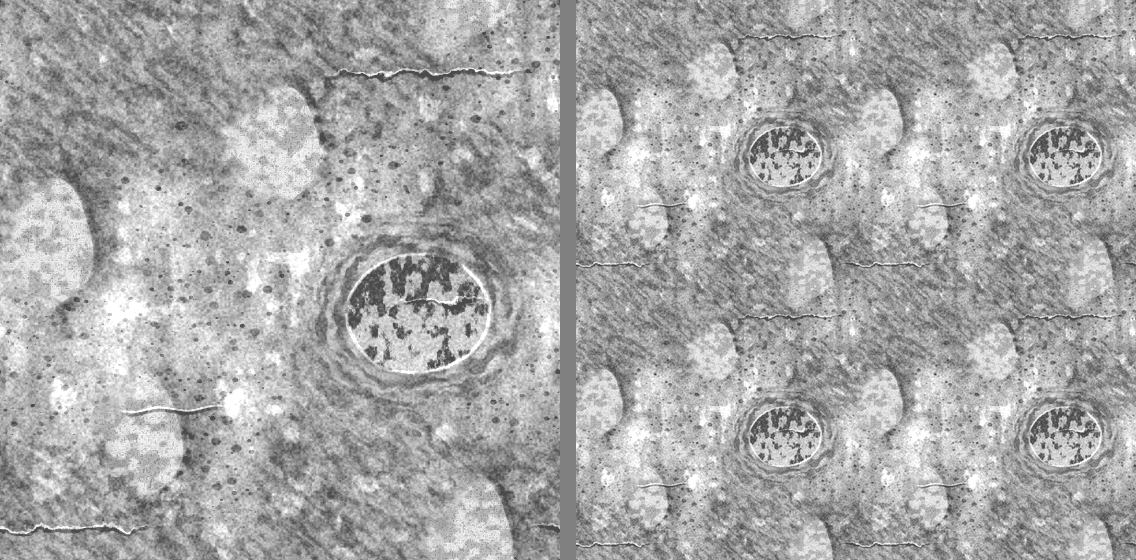
Left, the tile; right, the same tile 2 across and 2 down.
Reproduce this texture procedurally as a three.js fragment shader.

```glsl
// Tileable weathered grey bark: pale scars, damp rough patches, pitted spots and one swirling knot.
varying vec2 vUv;

const float TAU = 6.2831853;
const float SOOT = 0.33;
const float ASH = 0.70;
const float CHALK = 0.95;
const vec2 KNOT_CENTRE = vec2(0.745, 0.44);
const vec2 KNOT_RADII = vec2(0.135, 0.112);

float hash(vec2 p) {
  vec3 q = fract(vec3(p.xyx) * 0.1031);
  q += dot(q, q.yzx + 33.33);
  return fract((q.x + q.y) * q.z);
}

// Value noise that wraps after a whole number of cells.
float noise(vec2 p, vec2 period) {
  vec2 i = floor(p);
  vec2 f = fract(p);
  f = f * f * (3.0 - 2.0 * f);
  vec2 a = mod(i, period);
  vec2 b = mod(i + 1.0, period);
  return mix(mix(hash(a), hash(vec2(b.x, a.y)), f.x),
             mix(hash(vec2(a.x, b.y)), hash(b), f.x), f.y);
}

float layered(vec2 uv, vec2 cells) {
  float sum = 0.0;
  float weight = 0.52;
  for (int i = 0; i < 5; i++) {
    sum += weight * noise(uv * cells, cells);
    cells *= 2.0;
    weight *= 0.5;
  }
  return sum;
}

// Shortest offset between two points on the repeating tile.
vec2 wrapOffset(vec2 uv, vec2 centre) {
  return fract(uv - centre + 0.5) - 0.5;
}

// Cellular spots with random size, place and strength.
float spots(vec2 uv, float cells, float share, float ragged) {
  vec2 p = uv * cells;
  float cover = 0.0;
  for (int y = -1; y <= 1; y++) {
    for (int x = -1; x <= 1; x++) {
      vec2 cell = floor(p) + vec2(float(x), float(y));
      vec2 id = mod(cell, cells);
      vec2 d = p - cell - vec2(hash(id + 11.0), hash(id + 47.0));
      float radius = mix(0.08, 0.32, pow(hash(id + 83.0), 2.0));
      float edge = length(d * vec2(0.9, 1.15)) + 0.22 * (ragged - 0.5);
      float strength = step(hash(id + 5.0), share) * mix(0.3, 1.0, hash(id + 29.0));
      cover = max(cover, strength * (1.0 - smoothstep(radius - 0.07, radius + 0.05, edge)));
    }
  }
  return cover;
}

// Lit upper lip and dark lower lip of a wavering horizontal crack.
float crack(vec2 uv, vec2 centre, float halfLength, float waver) {
  vec2 d = wrapOffset(uv, centre);
  float y = d.y + 0.004 * sin(d.x * 62.0) + 0.025 * (waver - 0.5);
  float fade = 1.0 - smoothstep(0.5, 1.0, abs(d.x) / halfLength);
  float lit = 1.0 - smoothstep(0.0008, 0.0028, abs(y));
  float shade = 1.0 - smoothstep(0.001, 0.005, abs(y + 0.005));
  return fade * (0.3 * lit - 0.3 * shade);
}

// Pale scar, crisp on its right side and ragged on its left: x = cover, y = rim shade.
vec2 scar(vec2 uv, vec2 centre, vec2 radii, float ragged) {
  vec2 d = wrapOffset(uv, centre) / radii;
  float r = length(d) + 0.04 * sin(d.y * 5.0);
  float right = smoothstep(-0.1, 0.5, d.x);
  float soft = mix(0.5, 0.03, right);
  float cover = 1.0 - smoothstep(1.0 - soft, 1.0, r + (1.0 - right) * 1.3 * (ragged - 0.5));
  float rim = right * exp(-7.0 * abs(r - 1.08)) * smoothstep(0.98, 1.03, r);
  return vec2(cover, rim);
}

void main() {
  vec2 uv = vUv;
  float grain = 0.6 * noise(uv * 256.0, vec2(256.0)) + 0.4 * noise(uv * 410.0, vec2(410.0));
  float ragged = layered(uv, vec2(44.0, 40.0));
  float broad = layered(uv + 0.21, vec2(5.0, 3.0));
  float crumble = smoothstep(0.36, 0.6, layered(uv + 0.03 * broad, vec2(58.0, 66.0)));

  // Mottled skin with vertical stains.
  float stain = noise(uv * vec2(34.0, 4.0), vec2(34.0, 4.0));
  float column = layered(uv, vec2(9.0, 2.0));
  float tone = ASH + 0.45 * (broad - 0.5) + 0.3 * (column - 0.5) + 0.3 * (ragged - 0.5);
  tone -= 0.16 * smoothstep(0.62, 0.95, stain) * smoothstep(0.4, 0.6, broad + 0.05);
  tone -= 0.34 * spots(uv, 34.0, 0.6, ragged);
  tone -= 0.36 * spots(uv + 0.13, 67.0, 0.45, ragged);

  // Damp, crumbling patches crossed by slanted fibres.
  float damp = smoothstep(0.49, 0.66, layered(uv + 0.37, vec2(4.0)));
  vec2 slantCells = vec2(28.0, 84.0);
  vec2 slant = vec2(uv.x - uv.y, uv.x + uv.y) * slantCells;
  float fibre = smoothstep(0.25, 0.75, noise(slant + 2.0 * ragged, slantCells));
  float slanted = smoothstep(0.45, 0.6, layered(uv + 0.71, vec2(3.0)));
  tone = mix(tone, mix(SOOT, 0.69, mix(crumble, fibre, 0.6 * slanted)), 0.75 * damp);
  tone += 0.22 * smoothstep(0.64, 0.76, layered(uv + 0.55, vec2(26.0, 22.0)));

  // Scattered pale scars.
  for (int i = 0; i < 5; i++) {
    float n = float(i);
    vec2 centre = fract(vec2(0.48, 0.74) + n * vec2(0.585, 0.825));
    vec2 radii = vec2(0.085, 0.105) * mix(0.85, 1.25, hash(vec2(n, 7.0)));
    vec2 mark = scar(uv, centre, radii, mix(ragged, broad, 0.4));
    float chalk = CHALK - 0.3 * smoothstep(0.55, 0.8, grain) - 0.2 * (1.0 - crumble);
    tone = mix(tone, chalk, 0.9 * mark.x) - 0.2 * mark.y * (0.4 + fibre);
  }

  // Fibres that swirl around the knot.
  vec2 knot = wrapOffset(uv, KNOT_CENTRE) / KNOT_RADII;
  float r = length(knot) + 0.16 * (broad - 0.5) + 0.06 * (ragged - 0.5);
  float turn = atan(knot.y, knot.x) / TAU;
  float swirl = noise(vec2(turn * 30.0, r * 17.0 + 2.0 * ragged), vec2(30.0, 256.0));
  float halo = smoothstep(0.95, 1.05, r) * (1.0 - smoothstep(1.15, 1.85, r));
  tone = mix(tone, mix(0.34, 0.76, smoothstep(0.2, 0.85, swirl)), 0.75 * halo);

  // Knot face: dark pitted top, pale flaking bottom.
  float pits = smoothstep(0.38, 0.56, layered(uv + 0.4, vec2(76.0, 52.0)) - 0.07 * (knot.y - knot.x * 0.5));
  float face = mix(SOOT, 0.78 - 0.08 * knot.y, pits);
  tone = mix(tone, face, 1.0 - smoothstep(0.95, 1.0, r));
  tone += 0.25 * (1.0 - smoothstep(0.012, 0.035, abs(r - 0.98))) * smoothstep(0.3, 0.6, ragged);

  // Cracks, then fine grain over everything.
  tone += crack(uv, vec2(0.76, 0.87), 0.22, ragged);
  tone += crack(uv, vec2(0.11, 0.06), 0.2, ragged);
  tone += crack(uv, vec2(0.31, 0.275), 0.11, broad);
  tone += crack(uv, vec2(0.79, 0.465), 0.09, ragged);
  tone += 0.34 * (grain - 0.5);
  gl_FragColor = vec4(vec3(clamp(tone, 0.29, 1.0)), 1.0);
}
```
